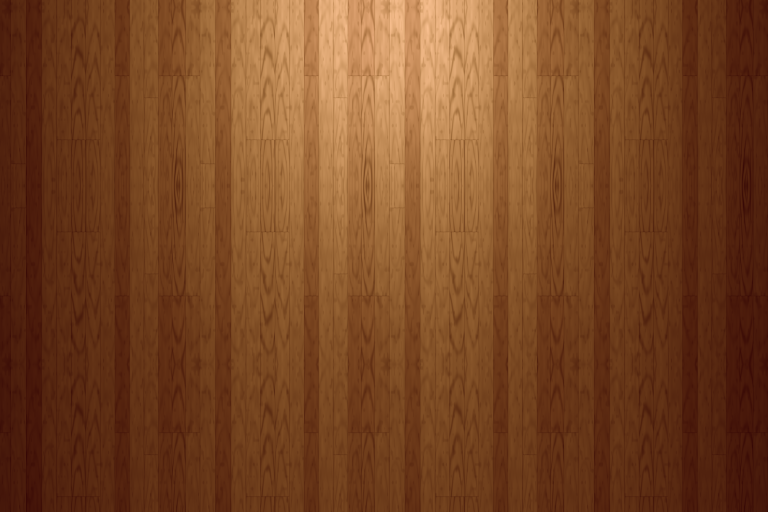
Reproduce this texture procedurally as a Shadertoy shader.

```glsl
// Vertical wood planks under a warm spotlight from the top centre.
// A strip of 13 planks repeats sideways and mirrors vertically; stretched noise
// and long arched contours make the grain, and brightness is mapped to a wood tint.

const int PLANKS = 13;
const float PLANK_WIDTH = 0.02844;  // lengths are fractions of canvas height
const float STRIP_START = 0.3096;
const float MIRROR_AXIS = 0.363;    // measured down from the top
const float MIRROR_SPAN = 0.3486;
const float ASPECT = 1.5;
const float AMBIENT = 0.405;
const float WIDE_GLOW = 0.31;
const float CORE_GLOW = 0.18;
const float SEAM_DEPTH = 0.13;
const float FIBRE_DEPTH = 0.19;
const float FIGURE_DEPTH = 0.17;
const float RED_SHIFT = 1.7;

// Per plank: end joint distance from the axis, tone on each side, figure strength
const float JOINT[PLANKS] = float[](0.215, 0.215, 0.215, 0.043, 0.5, 0.5, 0.09,
                                    0.09, 0.09, 0.5, 0.215, 0.5, 0.172);
const float TONE_NEAR[PLANKS] = float[](0.95, 0.96, 1.01, 1.04, 0.91, 1.04, 1.03,
                                        0.99, 1.02, 1.04, 0.92, 1.04, 1.05);
const float TONE_FAR[PLANKS] = float[](0.91, 0.92, 0.97, 1.03, 0.91, 1.04, 1.05,
                                       1.01, 1.04, 1.04, 0.90, 1.04, 1.03);
const float FIGURE[PLANKS] = float[](0.5, 1.0, 0.3, 0.35, 0.35, 0.5, 0.4,
                                     1.0, 0.65, 0.25, 0.45, 0.25, 0.4);

float hash(vec2 p) {
    return fract(sin(dot(p, vec2(127.1, 311.7))) * 43758.5453);
}

float noise(vec2 p) {
    vec2 i = floor(p), f = fract(p);
    f = f * f * (3.0 - 2.0 * f);
    return mix(mix(hash(i), hash(i + vec2(1, 0)), f.x),
               mix(hash(i + vec2(0, 1)), hash(i + vec2(1, 1)), f.x), f.y);
}

// Light falling on the wall; x runs from -0.5 to 0.5, depth from 0 at the top
float spotlight(float x, float depth) {
    float ambient = AMBIENT - 0.5 * x * x - 0.02 * depth * depth;
    vec2 wide = vec2(x / 0.33, depth / 0.65);
    vec2 core = vec2(x / 0.19, depth / 0.33);
    return ambient + WIDE_GLOW * exp(-dot(wide, wide)) + CORE_GLOW * exp(-dot(core, core));
}

// Darkening from fibres, arched contours and the knot; u spans one plank
float grain(int plank, float seed, float u, float v) {
    float fine = noise(vec2(u * 8.0 + seed * 31.0, v * 45.0));
    float broad = noise(vec2(u * 3.5 + seed * 17.0, v * 9.0));
    float fleck = smoothstep(0.68, 0.95, noise(vec2(u * 9.0 + seed * 43.0, v * 85.0)));
    float fibres = 0.45 * fine + 0.25 * broad + 0.45 * fleck - 0.42;

    // Long arches that wander slowly along the board and fade in and out
    float bend = noise(vec2(seed * 7.3, v * 8.0)) - 0.5;
    float across = u - 0.5 + 0.3 * bend;
    float ring = length(vec2(4.0 * across, v * 12.0)) + hash(vec2(seed, 2.0));
    ring += 0.35 * noise(vec2(u * 3.0 + seed * 5.0, v * 30.0));
    float fade = 0.5 + noise(vec2(u * 3.0 + seed * 11.0, v * 20.0));
    float contour = fade * pow(0.5 + 0.5 * cos(8.0 * ring), 4.0) - 0.27;

    float knot = 0.0;
    if (plank == 1) {
        vec2 eye = vec2((u - 0.5) / 0.16, v / 0.014);
        float rim = length(vec2((u - 0.5) / 0.33, v / 0.05)) - 1.0;
        knot = 0.25 * exp(-dot(eye, eye)) + 0.17 * exp(-rim * rim * 25.0);
    }
    return FIBRE_DEPTH * fibres + FIGURE_DEPTH * FIGURE[plank] * contour + knot;
}

// Warm ramp from dark umber to pale honey, with red planks losing some green
vec3 woodTint(float light, float redness) {
    float green = 0.94 * light - 0.165 - 0.16 * redness * light;
    float blue = 0.6 * light * light - 0.005 - 0.08 * redness * light;
    return clamp(vec3(light, green, blue), 0.0, 1.0);
}

vec3 woodWall(vec2 uv, float pixel) {
    float depth = 1.0 - uv.y;

    // Repeat the strip sideways; its first planks are slightly narrower
    float s = mod((uv.x * ASPECT - STRIP_START) / PLANK_WIDTH, float(PLANKS));
    s += 0.16 * smoothstep(0.0, 2.0, s) * (1.0 - smoothstep(2.0, 6.0, s));
    int plank = min(int(s), PLANKS - 1);
    float u = s - float(plank);

    // Mirror vertically about evenly spaced axes
    float turn = mod(depth - MIRROR_AXIS, 2.0 * MIRROR_SPAN);
    float v = min(turn, 2.0 * MIRROR_SPAN - turn);

    float beyond = step(JOINT[plank], v);
    float tone = mix(TONE_NEAR[plank], TONE_FAR[plank], beyond);
    float seed = float(plank) + 17.0 * beyond;

    // Seams along the sides and at the board ends
    float width = max(0.0014, 0.6 * pixel);
    float side = min(u, 1.0 - u) * PLANK_WIDTH;
    float end = abs(v - JOINT[plank]);
    float seam = 1.0 - smoothstep(0.0, width, min(side, end));

    float light = spotlight(uv.x - 0.5, depth) * tone;
    light *= 1.0 - grain(plank, seed, u, v) - SEAM_DEPTH * seam;
    return woodTint(light, max(1.0 - tone, 0.0) * RED_SHIFT);
}

void mainImage(out vec4 fragColor, in vec2 fragCoord) {
    vec3 sum = vec3(0.0);
    for (int i = 0; i < 4; i++) {
        vec2 offset = vec2(i % 2, i / 2) * 0.5 - 0.25;
        sum += woodWall((fragCoord + offset) / iResolution.xy, 1.0 / iResolution.y);
    }
    fragColor = vec4(sum / 4.0, 1.0);
}
```
